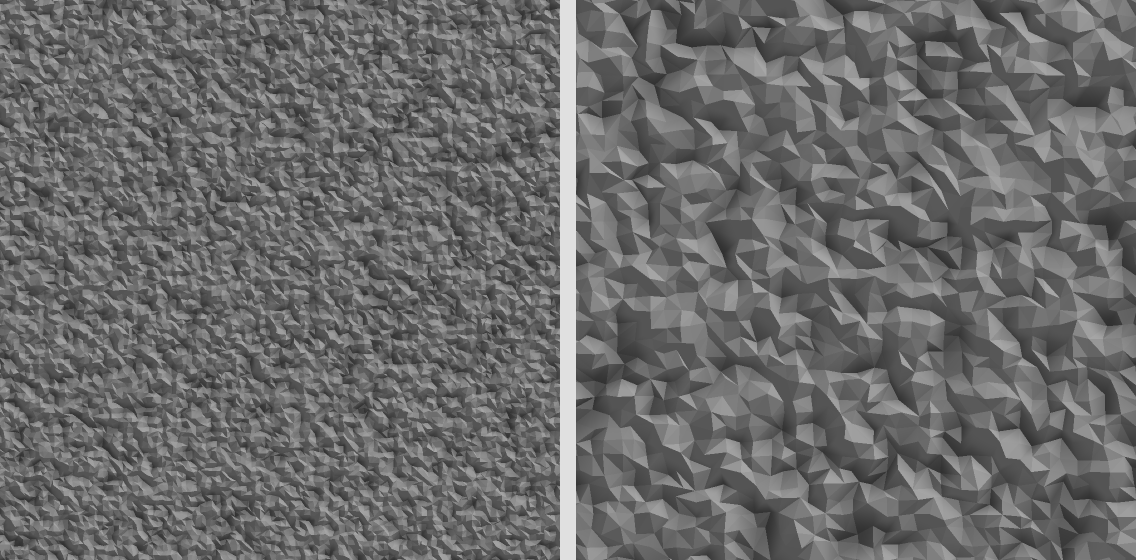
Left, the full canvas; right, a detail of the centre.
Write a Shadertoy shader that draws this texture.

```glsl
// Rough grey plaster: a crumpled low-poly height field under a slanting light.
// A jittered grid is split into flat triangles; each facet gets a diffuse tone,
// and the interpolated height darkens the pits softly.

const float CELLS = 114.0;

vec2 hash2(vec2 p) {
    vec3 q = fract(vec3(p.xyx) * vec3(0.1031, 0.1030, 0.0973));
    q += dot(q, q.yzx + 33.33);
    return fract((q.xx + q.yz) * q.zy);
}

float valueNoise(vec2 p) {
    vec2 i = floor(p), f = fract(p);
    f = f * f * (3.0 - 2.0 * f);
    float low = mix(hash2(i).x, hash2(i + vec2(1, 0)).x, f.x);
    float high = mix(hash2(i + vec2(0, 1)).x, hash2(i + vec2(1, 1)).x, f.x);
    return mix(low, high, f.y);
}

// Grid corner moved off its regular place
vec2 vertexAt(vec2 id) {
    return id + 0.64 * (hash2(id + 71.0) - 0.5);
}

// Small lumps, barely stretched along the falling diagonal, plus fine roughness
float heightAt(vec2 id) {
    vec2 along = vec2(dot(id, vec2(0.77, -0.64)) * 0.56,
                      dot(id, vec2(0.64, 0.77)) * 0.64);
    return 2.1 * valueNoise(along + 300.0) + 1.0 * hash2(id + 19.0).y;
}

float cross2(vec2 a, vec2 b) {
    return a.x * b.y - a.y * b.x;
}

// Barycentric weights of p in triangle a, b, c
vec3 weights(vec2 p, vec2 a, vec2 b, vec2 c) {
    float area = cross2(b - a, c - a);
    float wb = cross2(p - a, c - a) / area;
    float wc = cross2(b - a, p - a) / area;
    return vec3(1.0 - wb - wc, wb, wc);
}

float shadeFacet(vec2 a, vec2 b, vec2 c, vec3 h, vec3 w) {
    vec3 edgeB = vec3(b - a, h.y - h.x);
    vec3 edgeC = vec3(c - a, h.z - h.x);
    vec3 normal = normalize(cross(edgeB, edgeC));
    normal *= sign(normal.z);
    vec3 light = normalize(vec3(0.57, 0.74, 0.36));
    float diffuse = max(dot(normal, light), 0.0);
    float openness = smoothstep(0.1, 0.6, dot(h, w) / 3.1);
    return mix(0.19, 0.33, openness) + 0.325 * diffuse;
}

// Finds the facet under p among the neighbouring cells
float relief(vec2 p) {
    vec2 base = floor(p);
    for (int k = 0; k < 9; k++) {
        // Start at the centre cell, then wrap through the other eight
        int n = (k + 4) % 9;
        vec2 cell = base + vec2(n % 3, n / 3) - 1.0;
        // Random choice of the diagonal
        bool flip = hash2(cell + 137.0).x > 0.5;
        vec2 idA = cell + (flip ? vec2(1, 0) : vec2(0, 0));
        vec2 idB = cell + (flip ? vec2(0, 1) : vec2(1, 1));
        vec2 a = vertexAt(idA), b = vertexAt(idB);
        for (int side = 0; side < 2; side++) {
            vec2 idC = cell + (flip ? vec2(side, side) : vec2(side, 1 - side));
            vec2 c = vertexAt(idC);
            vec3 w = weights(p, a, b, c);
            if (min(w.x, min(w.y, w.z)) >= -0.0005) {
                vec3 h = vec3(heightAt(idA), heightAt(idB), heightAt(idC));
                return shadeFacet(a, b, c, h, w);
            }
        }
    }
    return 0.33;
}

void mainImage(out vec4 fragColor, in vec2 fragCoord) {
    // Four samples per pixel smooth the facet edges
    float tone = 0.0;
    for (int s = 0; s < 4; s++) {
        vec2 offset = vec2(s % 2, s / 2) * 0.5 - 0.25;
        vec2 uv = (fragCoord + offset) / iResolution.y;
        tone += 0.25 * relief(uv * CELLS + 8.0);
    }
    fragColor = vec4(vec3(tone), 1.0);
}
```
